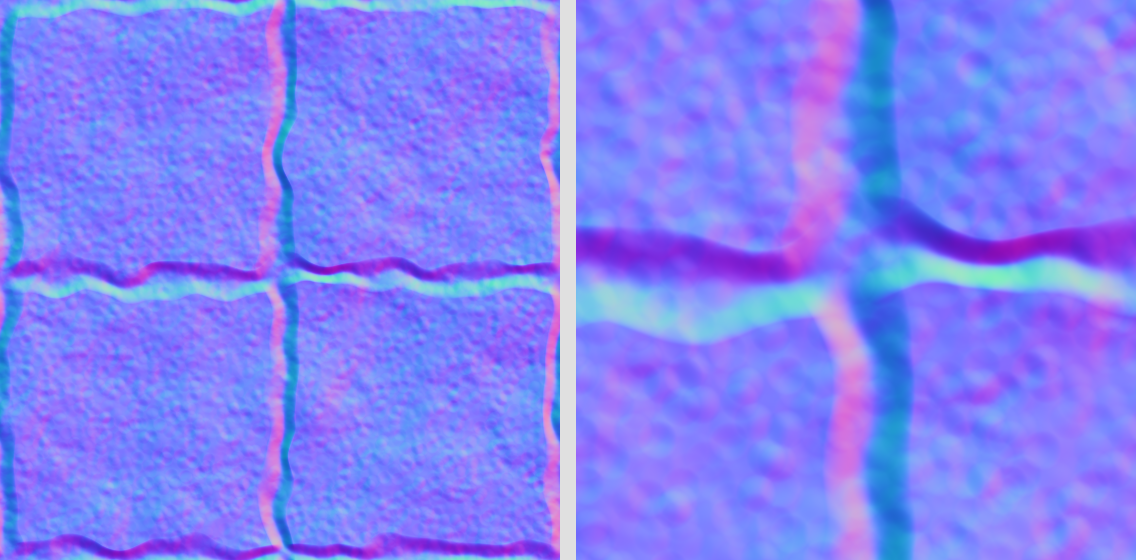
Left: the whole. Right: its middle third, enlarged.
Write a WebGL 2 fragment shader that draws this texture map.

```glsl
#version 300 es
precision highp float;
// Tangent-space normal map of rough stone slabs, two across and two down.
// A height field of wandering grooves and layered cellular lumps is
// differentiated, and its unit normal is packed into red, green and blue.

#define TILES 2.0            // slabs per side
#define GROOVE_WIDTH 0.027   // half width of a joint
#define GROOVE_SLOPE 0.95    // steepness of the joint walls
#define WANDER 0.010         // slow drift of the joints
#define CHIP 0.010           // ragged breaks along the joints
#define WIDTH_VARIATION 0.3
#define BROAD_SLOPE 0.08     // slow undulation of each face
#define MEDIUM_SLOPE 0.07
#define GRAIN_SLOPE 0.11     // fine pitted grain
#define SEAM_OFFSET vec2(0.0, 0.005)
#define SAMPLE_STEP 0.0016

const float TAU = 6.283185;

uniform vec2 u_resolution;
out vec4 fragColor;

vec3 hash3(vec2 cell) {
    vec3 h = fract(cell.xyx * vec3(0.1031, 0.1030, 0.0973));
    h += dot(h, h.yxz + 33.33);
    return fract((h.xxy + h.yzz) * h.zyx);
}

// Three channels of smooth signed bumps, one per jittered cell; wraps at 'cells'.
vec3 lumps(vec2 p, float cells) {
    p *= cells;
    vec2 base = floor(p);
    vec3 sum = vec3(0.0);
    for (int j = -1; j <= 1; j++) {
        for (int i = -1; i <= 1; i++) {
            vec2 cell = base + vec2(i, j);
            vec2 id = mod(cell, cells) + cells;
            vec3 rnd = hash3(id);
            vec2 toPoint = p - cell - rnd.xy;
            float falloff = max(1.0 - dot(toPoint, toPoint), 0.0);
            vec3 strength = 2.0 * fract(rnd.zxy * 7.31 + rnd.yzx * 3.17) - 1.0;
            sum += strength * falloff * falloff;
        }
    }
    return sum;
}

// Periodic drift of a joint along its length.
vec2 wander(vec2 along, vec2 seed) {
    vec2 a = TAU * along;
    return 0.55 * sin(2.0 * a + seed)
         + 0.45 * sin(5.0 * a + 2.3 * seed)
         + 0.25 * sin(9.0 * a + 4.1 * seed);
}

// Height of the joints: zero on a slab, negative in a groove.
float grooves(vec2 p) {
    vec2 seam = floor(p * TILES + 0.5);
    vec2 seed = 2.7 * mod(seam, TILES) + vec2(0.6, 4.4);
    vec3 ragged = lumps(p, 19.0);
    vec2 shift = WANDER * wander(p.yx, seed) + CHIP * ragged.xy;
    vec2 dist = abs(p - seam / TILES - shift);
    float width = GROOVE_WIDTH * (1.0 + WIDTH_VARIATION * ragged.z);
    vec2 rise = smoothstep(vec2(0.0), vec2(width), dist);
    float depth = GROOVE_SLOPE * GROOVE_WIDTH / 1.5;
    return depth * (rise.x * rise.y - 1.0);
}

// Dividing by the cell count turns each strength into a slope.
float stoneFace(vec2 p) {
    return BROAD_SLOPE * lumps(p, 8.0).x / 8.0
         + MEDIUM_SLOPE * lumps(p, 27.0).y / 27.0
         + GRAIN_SLOPE * lumps(p, 84.0).z / 84.0;
}

float height(vec2 p) {
    return grooves(p) + stoneFace(p);
}

void main() {
    vec2 p = gl_FragCoord.xy / u_resolution - SEAM_OFFSET;

    // Slope by differences
    float here = height(p);
    vec2 slope = vec2(height(p + vec2(SAMPLE_STEP, 0.0)) - here,
                      height(p + vec2(0.0, SAMPLE_STEP)) - here) / SAMPLE_STEP;

    // Pack the normal
    vec3 normal = normalize(vec3(-slope, 1.0));
    fragColor = vec4(0.5 + 0.5 * normal, 1.0);
}
```
